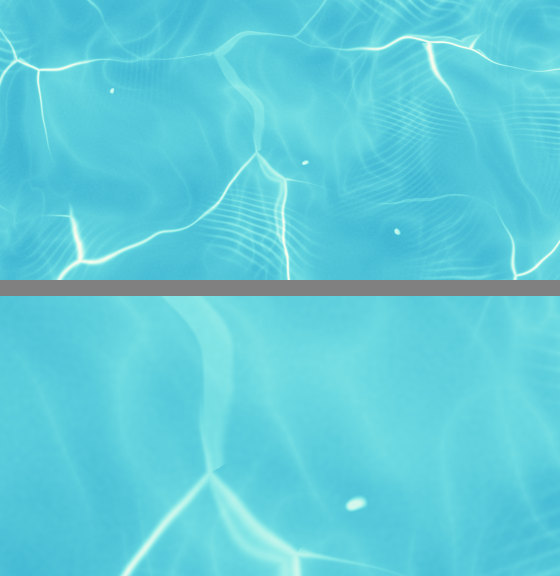
Top, the full canvas; bottom, a detail of the centre.
Reproduce this texture procedurally as a Shadertoy shader.

```glsl
const float TAU = 6.28318;
const vec2  CELL_SCALE = vec2(1.5, 1.9);    // caustic cells per canvas height
const float CELL_MEAN = 1.7;
const float LINE_WIDTH = 0.0048;
const float LINE_LIGHT = 0.56;
const float HALO_WIDTH = 0.035;
const float HALO_LIGHT = 0.085;
const float RIBBON_WIDTH = 0.045;
const float RIBBON_LIGHT = 0.10;
const float WISP_LIGHT = 0.10;
const float RIPPLE_SPACING = 0.026;
const float RIPPLE_LIGHT = 0.17;
const float GRAIN = 0.02;
const float DEEP_LIGHT = 0.255;             // red level of the darkest water
const float DEPTH_RANGE = 0.11;
const vec2  PALE_GB = vec2(1.00, 0.94);     // green and blue of the brightest light
const vec2  DEEP_GB_DROP = vec2(0.25, 0.10);
const float TINT_RATE = 3.9;

vec2 hash2(vec2 p) {
    return fract(sin(vec2(dot(p, vec2(127.1, 311.7)), dot(p, vec2(269.5, 183.3)))) * 43758.55);
}

float corner(vec2 cell, vec2 f, vec2 o) {
    return dot(2.0 * hash2(cell + o) - 1.0, f - o);
}

// Gradient noise, centred on zero
float noise(vec2 p) {
    vec2 i = floor(p), f = p - i;
    vec2 u = f * f * f * (f * (f * 6.0 - 15.0) + 10.0);
    return mix(mix(corner(i, f, vec2(0, 0)), corner(i, f, vec2(1, 0)), u.x),
               mix(corner(i, f, vec2(0, 1)), corner(i, f, vec2(1, 1)), u.x), u.y);
}

vec2 noise2(vec2 p) {
    return vec2(noise(p), noise(p + 37.4));
}

mat2 rotation(float a) {
    return mat2(cos(a), sin(a), -sin(a), cos(a));
}

float fbm(vec2 p) {
    float sum = 0.0, amp = 0.5;
    for (int i = 0; i < 4; i++) {
        sum += amp * noise(p);
        p = rotation(0.6) * p * 2.03 + 5.7;
        amp *= 0.5;
    }
    return sum;
}

// Distance to the nearest cell border, signed by the side of that border
float cellBorder(vec2 p) {
    vec2 i = floor(p), f = p - i, nearCell = vec2(0), nearVec = vec2(0);
    float best = 8.0;
    for (int y = -1; y <= 1; y++)
    for (int x = -1; x <= 1; x++) {
        vec2 o = vec2(x, y), r = o + hash2(i + o) - f;
        if (dot(r, r) < best) { best = dot(r, r); nearVec = r; nearCell = o; }
    }
    float border = 8.0, side = 1.0;
    for (int y = -2; y <= 2; y++)
    for (int x = -2; x <= 2; x++) {
        vec2 o = nearCell + vec2(x, y), r = o + hash2(i + o) - f, gap = r - nearVec;
        if (dot(gap, gap) < 1e-4) continue;
        float d = dot(0.5 * (nearVec + r), normalize(gap));
        if (d < border) {
            border = d;
            side = hash2(i + o).x < hash2(i + nearCell).x ? 1.0 : -1.0;
        }
    }
    return border * side;
}

// Bright fold lines with a glow and a pale ribbon on one side
float caustics(vec2 p, float pixel) {
    float s = cellBorder(p * CELL_SCALE + 3.3) / CELL_MEAN;
    float d = abs(s);
    float strength = smoothstep(-0.25, 0.32, noise(p * 2.3 + 11.0));
    float width = max(LINE_WIDTH * (0.6 + 0.7 * strength), pixel);
    float ribbon = RIBBON_WIDTH * smoothstep(0.0, 0.4, noise(p * 2.7 + 51.0));
    float fill = smoothstep(0.0, 0.006, s) * (1.0 - smoothstep(ribbon - 0.004, ribbon + 0.004, s));
    float rim = exp(-pow((s - ribbon) / width, 2.0)) * smoothstep(0.004, 0.015, ribbon);
    return LINE_LIGHT * strength * (exp(-d * d / (width * width)) + 0.35 * rim)
         + HALO_LIGHT * (0.25 + 0.75 * strength) * exp(-d / HALO_WIDTH)
         + RIBBON_LIGHT * fill * smoothstep(0.0, 0.012, ribbon);
}

// Faint curved filaments
float wisps(vec2 p) {
    float sum = 0.0;
    for (int i = 0; i < 3; i++) {
        float k = float(i);
        vec2 q = rotation(0.5 + 0.7 * k) * p * vec2(2.2, 4.2) * (1.0 + 0.6 * k) + 19.0 * k;
        float patchy = smoothstep(-0.15, 0.4, noise(p * 2.6 + 23.0 * k));
        sum += patchy * exp(-13.0 * abs(noise(q + 0.7 * noise2(q * 0.8))));
    }
    return WISP_LIGHT * sum;
}

// Patches of fine parallel wave crests, the first train the strongest
float ripples(vec2 p) {
    float sum = 0.0;
    for (int i = 0; i < 3; i++) {
        float k = float(i);
        vec2 q = rotation(0.15 - 0.75 * k) * p;
        float bend = 0.28 * noise(q * 1.6 + 7.0 * k) + 0.03 * noise(q * vec2(6.0, 4.0));
        float crest = pow(0.5 + 0.5 * sin(TAU * (q.y + bend) / RIPPLE_SPACING), 3.0);
        float patchy = smoothstep(0.06, 0.36, noise(q * vec2(1.7, 2.8) + 31.0 * k + 4.0));
        sum += crest * patchy / (1.0 + 1.3 * k);
    }
    return RIPPLE_LIGHT * sum;
}

// Rare small glints
float glints(vec2 p) {
    vec2 cell = floor(p * 4.0), h = hash2(cell + 71.0);
    vec2 offset = fract(p * 4.0) - 0.3 - 0.4 * h.yx;
    float d = length(offset + 0.05 * noise2(p * 40.0)) / 4.0;
    return step(0.93, h.x) * (1.0 - smoothstep(0.004, 0.013, d));
}

void mainImage(out vec4 fragColor, in vec2 fragCoord) {
    vec2 p = fragCoord / iResolution.y;
    vec2 warped = p + 0.35 * noise2(p * 2.0 + 2.0) + 0.03 * noise2(p * 9.0);

    float light = DEEP_LIGHT + DEPTH_RANGE * smoothstep(-0.25, 0.3, fbm(warped * 2.4));
    light += caustics(warped, 1.0 / iResolution.y);
    light += wisps(warped) + ripples(p) + 0.5 * glints(p);
    light += GRAIN * noise(p * 110.0);
    light = min(light, 0.97);

    vec2 greenBlue = PALE_GB - DEEP_GB_DROP * exp(-TINT_RATE * (light - 0.29));
    fragColor = vec4(light, greenBlue, 1.0);
}
```
